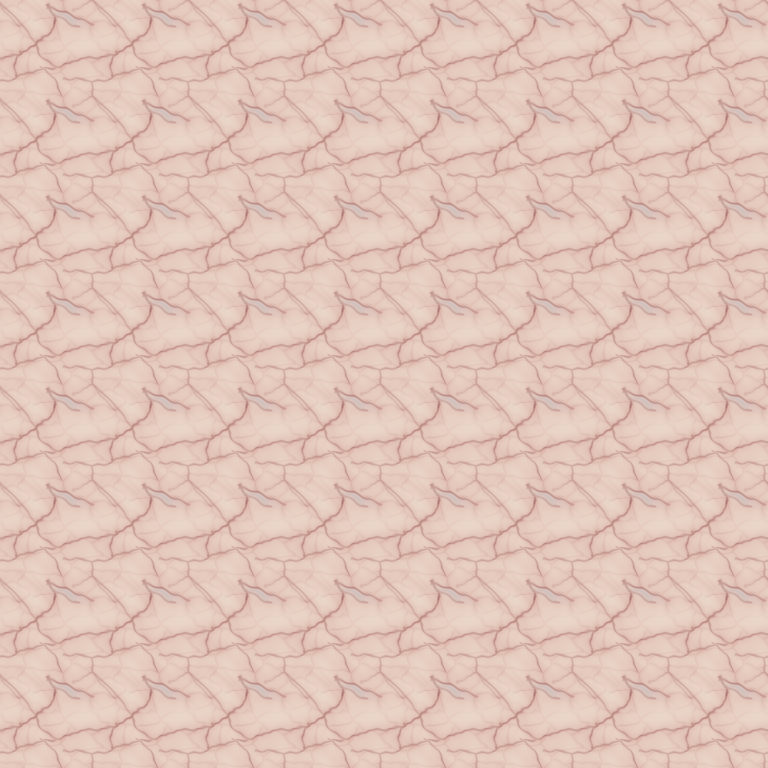
Write a WebGL 1 fragment shader that draws this texture.

```glsl
precision highp float;
// Pink veined marble: one slab motif repeated on a square grid.
// Bowed strokes form the main veins, wrapped cellular noise the hairline
// cracks, and layered sines the blush clouds and the wobble of the strokes.

uniform vec2 u_resolution;

#define REPEATS 8.0
#define VEIN_WIDTH 0.0115
#define HALO_WIDTH 0.050
#define WOBBLE 0.012
#define CRACK_GRID vec2(3.0, 5.0)
#define CRACK_AMOUNT 0.30
#define CLOUD_AMOUNT 0.34
#define CREAM vec3(0.917, 0.842, 0.787)
#define BLUSH vec3(0.860, 0.690, 0.650)
#define VEIN_COLOR vec3(0.640, 0.420, 0.395)
#define SLATE vec3(0.790, 0.735, 0.735)

const float TAU = 6.283185;

// Shortest offset on the repeating tile
vec2 wrapTile(vec2 d) { return fract(d + 0.5) - 0.5; }

vec2 hash2(vec2 p) {
  return fract(sin(vec2(dot(p, vec2(127.1, 311.7)), dot(p, vec2(269.5, 183.3)))) * 4375.85);
}

// Layered sines with whole frequencies, about 0 to 1
float clouds(vec2 p) {
  float sum = 0.0, amp = 0.5;
  for (int i = 1; i <= 4; i++) {
    float f = float(i);
    p += 0.09 / f * sin(TAU * f * (p.yx + vec2(0.13, 0.57)));
    sum += amp * sin(TAU * dot(p, vec2(f, mod(3.0 * f, 5.0))) + 2.0 * f);
    amp *= 0.62;
  }
  return clamp(0.5 + 0.5 * sum, 0.0, 1.0);
}

vec2 wobble(vec2 p) {
  return WOBBLE * (sin(TAU * (2.0 * p.yx + p + vec2(0.2, 0.7)))
    + 0.6 * sin(TAU * (5.0 * p.yx - 2.0 * p))
    + 0.3 * sin(TAU * (9.0 * p.yx + 7.0 * p + 0.4)));
}

// Gap between the two nearest feature points, zero on the cell borders
float cellGap(vec2 p) {
  vec2 g = p * CRACK_GRID, id = floor(g), f = fract(g);
  float near1 = 9.0, near2 = 9.0;
  for (int y = -1; y <= 1; y++) {
    for (int x = -1; x <= 1; x++) {
      vec2 o = vec2(float(x), float(y));
      float d = length(o + hash2(mod(id + o, CRACK_GRID)) - f);
      near2 = min(near2, max(near1, d));
      near1 = min(near1, d);
    }
  }
  return near2 - near1;
}

// Bowed stroke from a to b: x is the dark core, y the soft halo
vec2 vein(vec2 p, vec2 a, vec2 b, float bow, float strength) {
  float reach = 0.5 * length(b - a);
  vec2 dir = 0.5 * (b - a) / reach;
  vec2 q = wrapTile(p - 0.5 * (a + b));
  float along = dot(q, dir);
  float t = clamp(along / reach, -1.0, 1.0);
  float across = dot(q, vec2(-dir.y, dir.x)) - bow * (1.0 - t * t);
  float d = length(vec2(along - t * reach, across));
  float w = max(VEIN_WIDTH, 0.6 * REPEATS / u_resolution.y);
  return strength * vec2(exp(-d * d / (w * w)), exp(-d / HALO_WIDTH));
}

// Soft tilted patch, one at its center
float patchAt(vec2 p, vec2 center, vec2 size, float slope) {
  vec2 q = wrapTile(p - center);
  q.y -= slope * q.x;
  q /= size;
  return exp(-dot(q, q));
}

vec2 veins(vec2 p) {
  // Long rising vein, from the knot down to the left
  vec2 v = vein(p, vec2(0.57, 0.84), vec2(0.54, 0.67), 0.02, 1.0);
  v = max(v, vein(p, vec2(0.54, 0.67), vec2(0.36, 0.53), -0.02, 0.85));
  v = max(v, vein(p, vec2(0.36, 0.53), vec2(0.19, 0.43), 0.01, 0.9));
  v = max(v, vein(p, vec2(0.19, 0.43), vec2(-0.33, 0.33), -0.015, 0.7));
  v = max(v, vein(p, vec2(-0.33, 0.33), vec2(-0.85, 0.22), 0.015, 0.65));
  // Branches below it
  v = max(v, vein(p, vec2(0.22, 0.46), vec2(0.15, 0.23), -0.025, 0.75));
  v = max(v, vein(p, vec2(0.36, 0.53), vec2(0.64, 0.31), -0.045, 0.65));
  v = max(v, vein(p, vec2(0.43, 0.29), vec2(0.62, 0.02), 0.05, 0.6));
  // Fan at the knot
  v = max(v, vein(p, vec2(0.49, 0.91), vec2(0.95, 0.76), 0.015, 0.75));
  v = max(v, vein(p, vec2(0.57, 0.84), vec2(0.82, 0.72), -0.01, 0.6));
  v = max(v, vein(p, vec2(0.48, 0.94), vec2(0.58, 0.82), 0.0, 0.8));
  v = max(v, vein(p, vec2(0.74, 0.90), vec2(0.97, 0.98), 0.01, 0.35));
  // Pale falling diagonals and the star with its side arms
  v = max(v, vein(p, vec2(-0.02, 0.99), vec2(0.36, 0.55), 0.015, 0.5));
  v = max(v, vein(p, vec2(-0.02, 0.99), vec2(0.20, 0.72), -0.02, 0.45));
  v = max(v, vein(p, vec2(-0.33, 0.19), vec2(-0.05, 0.14), 0.015, 0.5));
  v = max(v, vein(p, vec2(-0.05, 0.14), vec2(0.19, 0.23), -0.02, 0.6));
  return max(v, vein(p, vec2(-0.05, 0.14), vec2(-0.02, -0.01), 0.01, 0.5));
}

void main() {
  vec2 tile = fract(gl_FragCoord.xy / u_resolution * REPEATS);
  vec2 p = tile + wobble(tile);
  float cloud = clouds(tile);
  vec2 v = veins(p);
  float crack = CRACK_AMOUNT * exp(-cellGap(p + wobble(p.yx)) / 0.07);

  // Clear pale cell beside the knot, slate wedge within its fan
  float pale = patchAt(tile, vec2(0.96, 0.58), vec2(0.32, 0.13), 0.25);
  float wedge = patchAt(p, vec2(0.71, 0.81), vec2(0.15, 0.045), -0.36);
  float haze = (CLOUD_AMOUNT * cloud + crack) * (1.0 - 0.65 * pale) + 0.62 * v.y;

  vec3 color = mix(CREAM, BLUSH, clamp(haze, 0.0, 1.0));
  color = mix(color, SLATE, 0.7 * wedge);
  float core = v.x * (0.42 + 0.4 * clouds(p * 2.0 + 0.3));
  color = mix(color, VEIN_COLOR, clamp(core + 0.25 * crack * cloud, 0.0, 1.0));
  gl_FragColor = vec4(color, 1.0);
}
```
